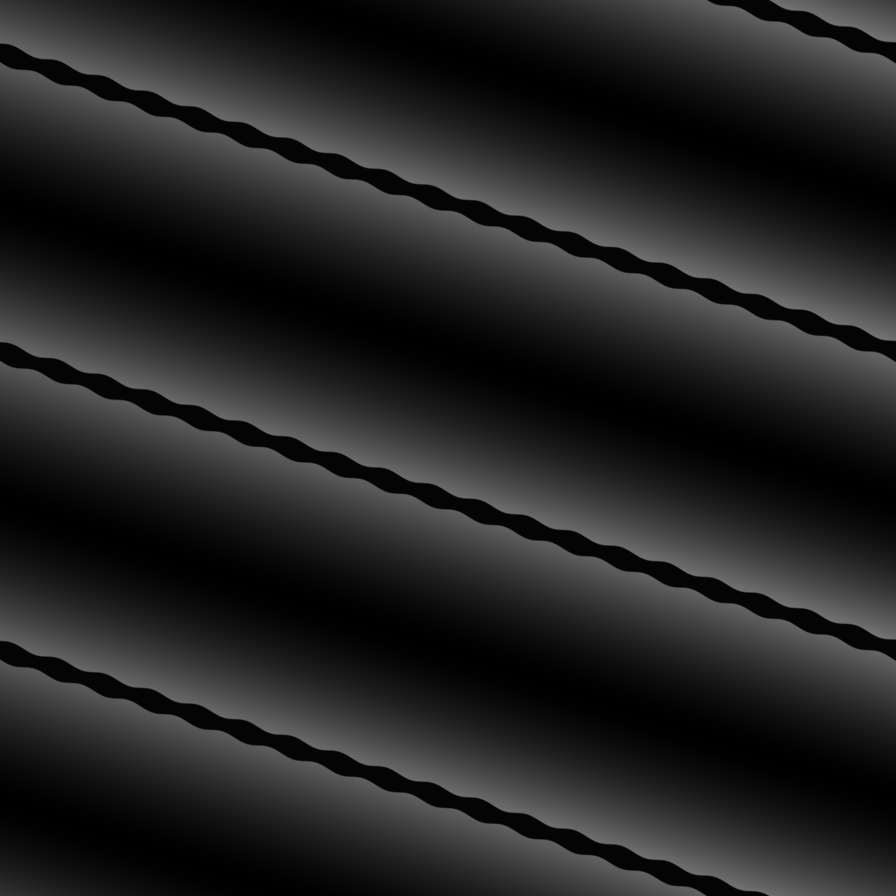
This pattern is drawn by a WebGL 2 fragment shader. Its source:

```glsl
#version 300 es
precision highp float;
// Slanted satin folds: three bands up the canvas, each shifted by one band
// across its width. Every band fades from grey to black in its middle, and a
// dark cord with evenly spaced swellings covers the seam between bands.

uniform vec2 u_resolution;
out vec4 fragColor;

const vec2 BANDS = vec2(1.0, 3.0);     // repeats across and up
const float SEAM_OFFSET = 0.823;       // position of the seam, in bands
const float CORD_HALF_WIDTH = 0.031;   // in bands
const float CORD_SWELL = 0.0075;       // in bands
const float SWELL_FREQUENCY = 120.0;   // radians per canvas width
const float FADE_POWER = 1.7;
const float GREY_ABOVE = 0.47;
const float GREY_BELOW = 0.41;
const vec3 CORD_COLOR = vec3(0.015);

// Grey of a fold; band runs from 0 just above one seam to 1 below the next.
float foldShade(float band, float x) {
    float fade = pow(abs(2.0 * band - 1.0), FADE_POWER);
    float sideGain = mix(GREY_ABOVE, GREY_BELOW, band);
    float sheen = 0.94 + 0.12 * x;
    return fade * sideGain * sheen;
}

// Coverage of the cord, whose thickness swells along x.
float cordMask(float band, float x, float softness) {
    float seamDistance = 0.5 - abs(band - 0.5);
    float halfWidth = CORD_HALF_WIDTH + CORD_SWELL * sin(SWELL_FREQUENCY * x);
    return 1.0 - smoothstep(-softness, softness, seamDistance - halfWidth);
}

void main() {
    vec2 uv = gl_FragCoord.xy / u_resolution;
    float band = fract(dot(uv, BANDS) - SEAM_OFFSET);

    // Edge softness: one pixel measured across the bands
    float softness = length(BANDS / u_resolution);

    vec3 color = vec3(foldShade(band, uv.x));
    color = mix(color, CORD_COLOR, cordMask(band, uv.x, softness));
    fragColor = vec4(color, 1.0);
}
```
